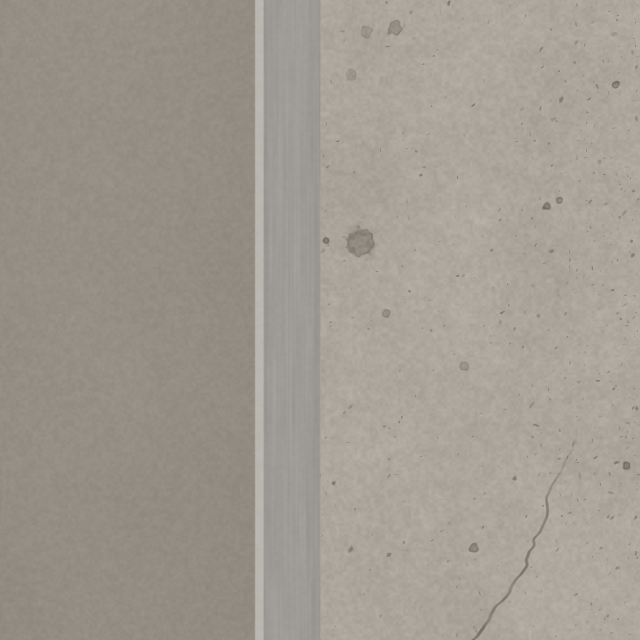
This texture is drawn by a Shadertoy shader. Its source:

```glsl
float hash(vec2 p) {
    vec3 q = fract(vec3(p.xyx) * 0.1031);
    q += dot(q, q.yzx + 33.33);
    return fract((q.x + q.y) * q.z);
}

float noise(vec2 p) {
    vec2 cell = floor(p), f = fract(p);
    f = f * f * (3.0 - 2.0 * f);
    float low = mix(hash(cell), hash(cell + vec2(1, 0)), f.x);
    float high = mix(hash(cell + vec2(0, 1)), hash(cell + vec2(1, 1)), f.x);
    return mix(low, high, f.y);
}

float fbm(vec2 p) {
    float sum = 0.0, gain = 0.5;
    for (int i = 0; i < 5; i++) {
        sum += gain * noise(p);
        p = mat2(1.6, 1.2, -1.2, 1.6) * p + 7.3;
        gain *= 0.5;
    }
    return sum;
}

float grain(vec2 uv, float frequency) {
    return noise(uv * frequency) + noise(uv * frequency * 0.57 + 31.0) - 1.0;
}

// Elongated specks, jittered inside a grid
float specks(vec2 uv, float cells, float density, float size) {
    vec2 p = uv * cells, base = floor(p);
    float mask = 0.0;
    for (int j = -1; j <= 1; j++) {
        for (int i = -1; i <= 1; i++) {
            vec2 id = base + vec2(i, j);
            vec2 center = id + 0.15 + 0.7 * vec2(hash(id + 3.7), hash(id + 19.1));
            float angle = 0.9 + 2.2 * (hash(id + 41.3) - 0.5);
            float c = cos(angle), s = sin(angle);
            vec2 d = mat2(c, -s, s, c) * (p - center);
            d.y *= 1.2 + 2.0 * hash(id + 8.9);
            float radius = size * (0.35 + 0.65 * hash(id + 57.0));
            float shape = length(d) + 0.5 * size * (noise(p * 9.0) - 0.5);
            float present = step(hash(id + 73.0), density);
            float strength = 0.3 + 0.7 * hash(id + 91.0);
            mask = max(mask, present * strength * (1.0 - smoothstep(radius * 0.4, radius + 0.03, shape)));
        }
    }
    return mask;
}

// Ragged pit with a darker rim
float pit(vec2 uv, vec2 center, float radius, float pixel) {
    float ragged = (noise(uv * 150.0) - 0.5) * radius * 0.7;
    float d = length(uv - center) + ragged - radius;
    float edge = max(pixel, radius * 0.18);
    float body = 1.0 - smoothstep(-edge, edge, d);
    float rim = 1.0 - smoothstep(0.0, edge * 1.5, abs(d + edge));
    return body * (0.45 + 0.4 * noise(uv * 210.0)) + 0.3 * rim;
}

float crack(vec2 uv, float pixel) {
    float height = max(uv.y, 0.0) / 0.335;
    float path = 0.736 + 0.165 * pow(height, 0.7);
    path += 0.018 * (noise(vec2(uv.y * 26.0, 4.0)) - 0.5);
    path += 0.006 * (noise(vec2(uv.y * 95.0, 9.0)) - 0.5);
    float width = mix(0.0022, 0.0007, clamp(height, 0.0, 1.0));
    float line = 1.0 - smoothstep(width * 0.4, width + pixel, abs(uv.x - path) * 0.8);
    float fade = 1.0 - smoothstep(0.45, 1.1, height);
    return line * fade * (0.55 + 0.45 * noise(uv * 60.0));
}

vec3 paintedPanel(vec2 uv) {
    vec3 color = vec3(0.572, 0.55, 0.508);
    color += 0.018 * (1.0 - smoothstep(0.0, 0.36, abs(uv.x - 0.16))) - 0.008;
    color += 0.012 * (uv.y - 0.5) + 0.015 * (fbm(uv * 5.0) - 0.5);
    return color + 0.022 * grain(uv, 260.0);
}

vec3 brushedMetal(vec2 uv) {
    float streaks = noise(vec2(uv.x * 330.0, uv.y * 5.0)) - 0.5;
    streaks += 0.7 * (noise(vec2(uv.x * 170.0, uv.y * 17.0)) - 0.5);
    float sheen = smoothstep(0.412, 0.435, uv.x) - smoothstep(0.47, 0.5, uv.x);
    return vec3(0.605, 0.59, 0.572) + 0.018 * sheen + 0.028 * streaks + 0.01 * grain(uv, 260.0);
}

vec3 concrete(vec2 uv, float pixel) {
    vec3 color = vec3(0.67, 0.647, 0.61);
    color += 0.055 * (fbm(uv * 7.0) - 0.48) + 0.035 * (fbm(uv * 55.0) - 0.48);
    color += 0.018 * (uv.x - 0.75) + 0.032 * grain(uv, 250.0);

    // Wear gathers along the right side
    float wear = smoothstep(0.75, 1.0, uv.x) * smoothstep(0.25, 0.65, fbm(uv * 6.0 + 2.0));
    float marks = 0.7 * specks(uv, 34.0, 0.1 + 0.28 * wear, 0.22);
    marks = max(marks, 0.55 * specks(uv + 5.0, 75.0, 0.09 + 0.32 * wear, 0.3));

    // Larger pits: center, radius, darkness
    vec4 pits[12] = vec4[12](
        vec4(0.563, 0.62, 0.021, 0.65), vec4(0.509, 0.624, 0.005, 0.9),
        vec4(0.618, 0.957, 0.012, 0.6), vec4(0.573, 0.95, 0.009, 0.4),
        vec4(0.549, 0.882, 0.009, 0.4), vec4(0.854, 0.677, 0.006, 0.9),
        vec4(0.875, 0.687, 0.006, 0.9), vec4(0.963, 0.868, 0.007, 0.9),
        vec4(0.979, 0.273, 0.007, 0.9), vec4(0.741, 0.143, 0.008, 0.75),
        vec4(0.603, 0.51, 0.007, 0.6), vec4(0.727, 0.427, 0.008, 0.45));
    for (int i = 0; i < 12; i++) {
        marks = max(marks, pits[i].w * pit(uv, pits[i].xy, pits[i].z, pixel));
    }
    color = mix(color, vec3(0.35, 0.335, 0.295), clamp(marks, 0.0, 1.0) * 0.75);
    return mix(color, vec3(0.38, 0.355, 0.315), 0.75 * crack(uv, pixel));
}

void mainImage(out vec4 fragColor, in vec2 fragCoord) {
    vec2 uv = fragCoord / iResolution.xy;
    float pixel = 1.0 / iResolution.x;

    // Vertical bands from left to right
    vec3 trim = vec3(0.725, 0.715, 0.685) + 0.012 * grain(uv, 240.0);
    vec3 color = paintedPanel(uv);
    color = mix(color, trim, smoothstep(-pixel, pixel, uv.x - 0.3985));
    color = mix(color, brushedMetal(uv), smoothstep(-pixel, pixel, uv.x - 0.412));
    color = mix(color, concrete(uv, pixel), smoothstep(-pixel, pixel, uv.x - 0.5005));
    fragColor = vec4(color, 1.0);
}
```
